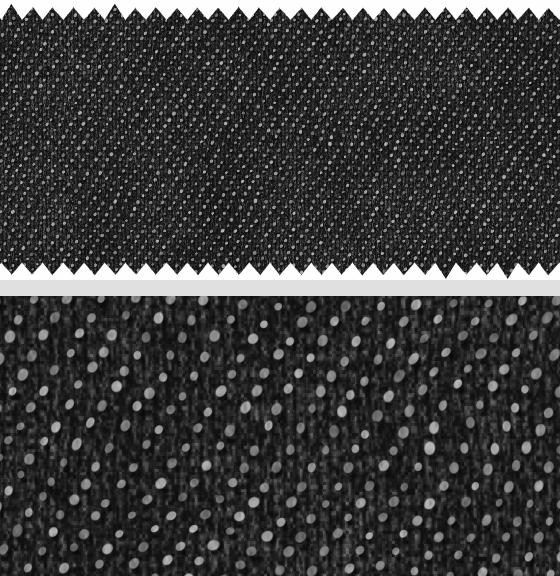
Top, the full canvas; bottom, a detail of the centre.
A WebGL 2 fragment shader for this texture:

```glsl
#version 300 es
precision highp float;
// Swatch of black twill denim with pale weft flecks and pinked zigzag edges on white.
uniform vec2 u_resolution;
out vec4 outColor;

float hash(vec2 p) {
  vec3 q = fract(p.xyx * vec3(0.1031, 0.1030, 0.0973));
  q += dot(q, q.yzx + 33.33);
  return fract((q.x + q.y) * q.z);
}

float noise(vec2 p) {
  vec2 i = floor(p), f = fract(p);
  f = f * f * (3.0 - 2.0 * f);
  return mix(mix(hash(i), hash(i + vec2(1, 0)), f.x),
             mix(hash(i + vec2(0, 1)), hash(i + vec2(1, 1)), f.x), f.y);
}

// Height of a pinked edge above its valleys, with a few longer teeth
float teeth(float x, float seed) {
  float s = x / 0.0738 - 0.064;
  float h = hash(vec2(floor(s) + 7.0, seed));
  float depth = 0.042 + 0.004 * h + 0.012 * step(0.93, h);
  float tip = 0.5 + 0.08 * (hash(vec2(floor(s), seed + 5.0)) - 0.5);
  float f = fract(s);
  return depth * min(f / tip, (1.0 - f) / (1.0 - tip));
}

// Pale weft flecks: one in three columns, shifted a column per row; x is shape, y is tone
vec2 fleck(vec2 g, float soft) {
  float row = floor(g.y);
  float u = (g.x - row) / 3.0;
  vec2 id = vec2(floor(u), row) + 40.0;
  vec2 jitter = vec2(hash(id), hash(id + 17.3)) - 0.5;
  vec2 d = vec2(fract(u) * 3.0 - 1.5, fract(g.y) - 0.5) - jitter * vec2(0.45, 0.24);
  d.x -= d.y * 0.25;
  float size = 0.8 + 0.4 * hash(id + 31.7);
  float r = length(d / (vec2(0.43, 0.31) * size));
  return vec2(1.0 - smoothstep(0.75 - soft, 1.05 + soft, r), hash(id + 53.1));
}

void main() {
  vec2 p = gl_FragCoord.xy / u_resolution.y;
  float px = 1.0 / u_resolution.y;

  // Weave grid, slightly bent by the hand of the cloth
  vec2 bend = vec2(noise(p * 9.0), noise(p * 9.0 + 23.0)) - 0.5;
  vec2 g = p * vec2(72.0, 48.0) + bend * 0.9;

  // Rounded warp threads that rise between the flecks
  float column = floor(g.x);
  float thread = 1.0 - pow(abs(fract(g.x) * 2.0 - 1.0), 2.0);
  float along = fract((g.y - column) / 3.0);
  float rise = sin(3.14159 * along);
  float fibre = noise(p * vec2(290.0, 150.0));
  float grain = hash(floor(p * 256.0) + 3.0);
  float fuzz = mix(fibre, grain, 0.4);
  float wear = 0.75 + 0.5 * noise(p * vec2(5.0, 4.0)) + 0.2 * (noise(p * 28.0) - 0.5);
  float tone = 0.055 + wear * (0.35 * fuzz * fuzz * (0.35 + 0.65 * thread)
             + 0.07 * thread * rise * fibre);
  vec3 cloth = tone * vec3(1.0, 0.99, 1.01);

  // Flecks over a small shadow
  vec2 f = fleck(g, px * 32.0);
  float shadow = fleck(g + vec2(-0.25, 0.3), 0.3).x;
  cloth *= 1.0 - 0.4 * shadow;
  vec3 weft = vec3(0.68, 0.68, 0.67) * (0.62 + 0.4 * f.y + 0.25 * (fibre - 0.5));
  cloth = mix(cloth, weft, f.x * 0.95);

  // Pinked top and bottom; distance is scaled by the tooth slope
  float top = 0.929 + teeth(p.x, 1.0) - p.y;
  float bottom = p.y - 0.062 + teeth(p.x, 9.0);
  float inside = min(top, bottom) / 1.56 + 0.0015 * (fibre - 0.5);
  float cover = smoothstep(-px * 0.7, px * 0.7, inside);

  outColor = vec4(mix(vec3(0.995), cloth, cover), 1.0);
}
```
